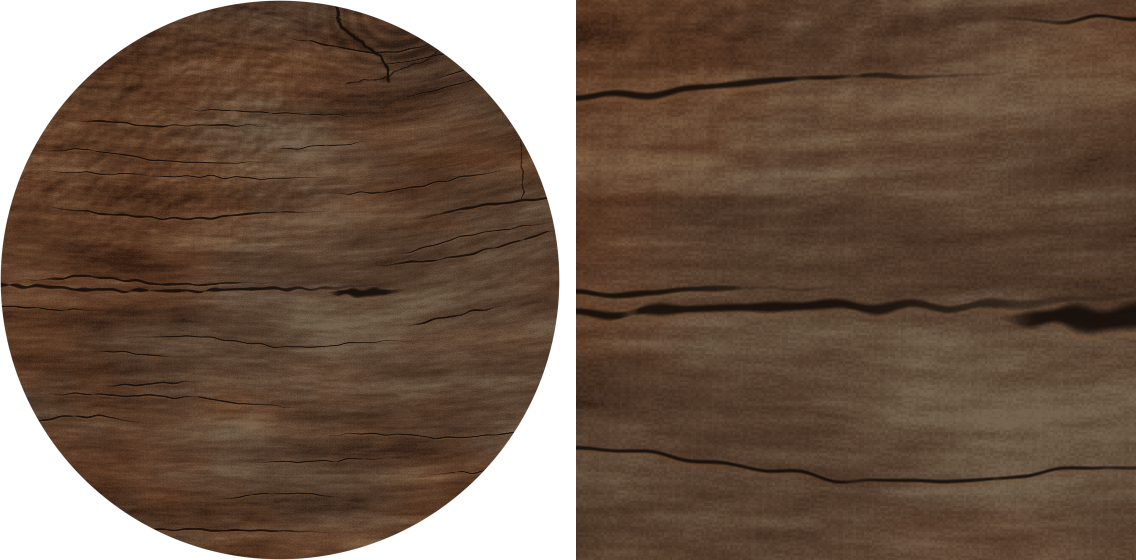
Left, the full canvas; right, a detail of the centre.
Write a three.js fragment shader that draws this texture.

```glsl
varying vec2 vUv;

const vec3 DARKEST = vec3(0.19, 0.12, 0.08);
const vec3 DARK = vec3(0.28, 0.19, 0.13);
const vec3 MID = vec3(0.35, 0.25, 0.18);
const vec3 LIGHT = vec3(0.42, 0.33, 0.25);
const vec3 CREVICE = vec3(0.07, 0.045, 0.03);
const vec3 AMBER = vec3(0.48, 0.31, 0.18);
const vec2 KNOT = vec2(0.71, 0.97);

float hash(vec2 p) {
  return fract(sin(dot(p, vec2(127.1, 311.7))) * 43758.5453);
}

float noise(vec2 p) {
  vec2 i = floor(p), f = fract(p);
  f = f * f * (3.0 - 2.0 * f);
  float low = mix(hash(i), hash(i + vec2(1.0, 0.0)), f.x);
  float high = mix(hash(i + vec2(0.0, 1.0)), hash(i + 1.0), f.x);
  return mix(low, high, f.y);
}

float fbm(vec2 p) {
  float sum = 0.0, amp = 0.5;
  for (int i = 0; i < 5; i++) {
    sum += amp * noise(p);
    p = p * 2.03 + 17.3;
    amp *= 0.5;
  }
  return sum;
}

// Difference of shifted noise, as if lit from above
float relief(vec2 p) {
  return fbm(p) - fbm(p + vec2(-0.25, 0.35));
}

float segment(vec2 p, vec2 a, vec2 b) {
  vec2 ab = b - a;
  return length(p - a - ab * clamp(dot(p - a, ab) / dot(ab, ab), 0.0, 1.0));
}

float stroke(float d, float width) {
  return 1.0 - smoothstep(width * 0.4, width + 0.0014, d);
}

// Tapered split along the grain: x is its depth, y its lit lower lip
vec2 crack(vec2 p, float height, float start, float span, float width, float seed) {
  float along = (p.x - start) / span;
  float taper = smoothstep(0.0, 0.2, along) * (1.0 - smoothstep(0.7, 1.0, along));
  float wander = 0.018 * (noise(vec2(p.x * 6.0, seed)) - 0.5)
               + 0.005 * (noise(vec2(p.x * 45.0, seed + 9.0)) - 0.5);
  float d = p.y - height - wander;
  float ragged = noise(vec2(p.x * 60.0, seed + 4.0));
  float w = width * taper * (0.35 + ragged);
  float depth = stroke(abs(d), w) * taper * smoothstep(0.02, 0.35, ragged + 0.15);
  float lip = stroke(abs(d + w + 0.0018), 0.0009) * taper * ragged;
  return vec2(depth, lip);
}

// Grain dips below the knot and climbs gently to the right
vec2 bendGrain(vec2 p) {
  vec2 k = (p - KNOT) * vec2(1.0, 1.2);
  float dip = 0.07 * exp(-dot(k, k) * 28.0);
  float climb = 0.13 * pow(max(p.x - 0.35, 0.0), 2.0) * smoothstep(0.2, 0.6, p.y);
  float sway = 0.03 * (noise(p * vec2(3.0, 5.0)) - 0.5);
  return vec2(p.x, p.y + dip - climb + sway);
}

vec3 woodRamp(float t) {
  vec3 c = mix(DARKEST, DARK, clamp(t * 3.0, 0.0, 1.0));
  c = mix(c, MID, clamp(t * 3.0 - 1.0, 0.0, 1.0));
  return mix(c, LIGHT, clamp(t * 3.0 - 2.0, 0.0, 1.7));
}

vec3 wood(vec2 p) {
  vec2 g = bendGrain(p);
  float rough = smoothstep(0.5, 0.68, p.y + 0.15 * (fbm(p * 5.0) - 0.5))
              * (1.0 - smoothstep(0.4, 0.72, p.x));

  // Stains, grain streaks and fine fibres
  float tone = 0.66 + 0.9 * (fbm(p * vec2(5.0, 9.0) + 3.0) - 0.5);
  tone += 1.1 * (fbm(g * vec2(3.0, 26.0)) - 0.5);
  tone += 0.55 * (fbm(g * vec2(22.0, 150.0)) - 0.5);
  tone += 0.22 * (hash(floor(p * 640.0)) - 0.5);
  tone += relief(p * vec2(42.0, 62.0)) * mix(0.25, 1.0, rough);
  tone += relief(g * vec2(14.0, 90.0)) * 0.45;

  // Broad light, with a worn pale patch
  tone -= 0.36 * smoothstep(0.68, 1.0, p.y);
  tone += 0.12 * (1.0 - smoothstep(0.2, 0.5, p.y));
  tone -= 0.25 * exp(-pow((g.y - 0.1) * 22.0, 2.0));
  vec2 patchPos = (p - vec2(0.47, 0.74)) * vec2(7.0, 6.0);
  tone += 0.28 * exp(-dot(patchPos, patchPos));

  // Knot rings
  vec2 k = (p - KNOT) * vec2(1.0, 1.25);
  float ringDist = length(k) + 0.03 * (fbm(p * 14.0) - 0.5);
  float knotMask = 1.0 - smoothstep(0.08, 0.2, ringDist);
  tone += knotMask * (0.14 * sin(ringDist * 260.0) - 0.08);

  vec3 color = woodRamp(tone);
  float warmth = smoothstep(0.3, 0.7, fbm(p * vec2(4.0, 8.0) + 40.0) + 0.3 * (0.5 - p.x));
  color *= mix(vec3(0.97, 1.0, 1.03), vec3(1.08, 0.98, 0.89), warmth);

  // Scattered splits, then the long central one
  vec2 split = vec2(0.0);
  for (int i = 0; i < 30; i++) {
    float s = float(i);
    float height = (s + 0.2 + 0.6 * hash(vec2(s, 1.0))) / 30.0;
    float start = hash(vec2(s, 2.0)) * 0.95 - 0.15;
    float span = 0.15 + 0.5 * hash(vec2(s, 3.0));
    float width = mix(0.0004, 0.0022, pow(hash(vec2(s, 4.0)), 2.0));
    split = max(split, crack(g, height, start, span, width, s * 7.0));
  }
  split = max(split, crack(g, 0.482, -0.2, 0.95, 0.0036, 301.0));
  split = max(split, crack(g, 0.475, 0.58, 0.15, 0.007, 320.0));

  // Jagged splits by the knot and at the right
  vec2 j = p + 0.022 * (vec2(fbm(p * 32.0), fbm(p * 32.0 + 50.0)) - 0.5);
  float jagged = segment(j, vec2(0.60, 1.0), vec2(0.61, 0.95));
  jagged = min(jagged, segment(j, vec2(0.61, 0.95), vec2(0.677, 0.90)));
  jagged = min(jagged, segment(j, vec2(0.677, 0.90), vec2(0.69, 0.86)));
  float thin = min(segment(j, vec2(0.69, 0.86), vec2(0.62, 0.845)),
                   segment(j, vec2(0.69, 0.86), vec2(0.78, 0.90)));
  thin = min(thin, segment(j, vec2(0.935, 0.76), vec2(0.93, 0.64)));
  float depth = max(split.x, max(stroke(jagged, 0.003), 0.75 * stroke(thin, 0.0009)));

  color = mix(color, AMBER, 0.45 * split.y);
  return mix(color, CREVICE, 0.88 * depth);
}

void main() {
  float disc = 1.0 - smoothstep(0.4975, 0.5, length(vUv - 0.5));
  gl_FragColor = vec4(mix(vec3(1.0), wood(vUv), disc), 1.0);
}
```
